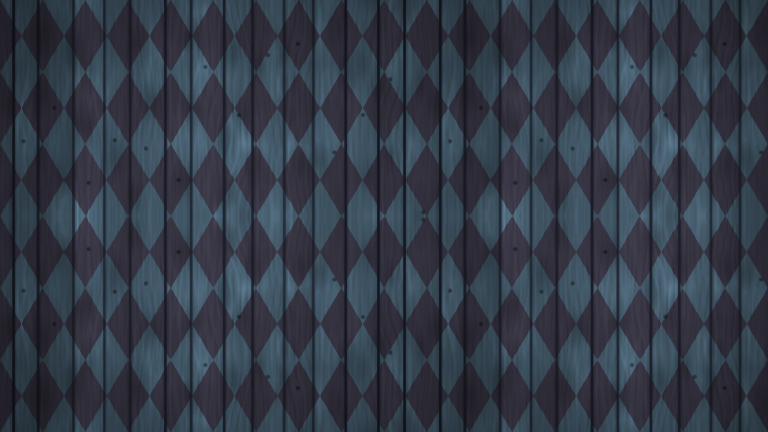
Write a WebGL 1 fragment shader that draws this pattern.

```glsl
precision highp float;
// Harlequin diamonds painted on worn vertical planks, in dim light.
// Diamonds come from a folded lattice; planks from jittered seams with
// sine grain and cellular wear, repeating sideways and mirrored vertically.

#define DIAMONDS vec2(18.0, 6.0)
#define PLANKS 25.2
#define TILE_PLANKS 14.0
#define SEAM_PHASE 0.35
#define SEAM_JITTER 0.2
#define SEAM_WIDTH 0.035
#define PLANK_ASPECT 14.17
#define BLUE vec3(0.255, 0.338, 0.398)
#define PLUM vec3(0.217, 0.208, 0.262)
#define SEAM_COLOR vec3(0.085, 0.095, 0.14)
#define GRAIN 0.085
#define WEAR 0.28

uniform vec2 u_resolution;

float hash(vec2 p) {
  return fract(sin(dot(p, vec2(127.1, 311.7))) * 4375.85);
}

// Distance to the nearest scattered point
float cellular(vec2 p) {
  vec2 cell = floor(p);
  float nearest = 4.0;
  for (int j = -1; j <= 1; j++) {
    for (int i = -1; i <= 1; i++) {
      vec2 c = cell + vec2(float(i), float(j));
      vec2 point = c + vec2(hash(c), hash(c + 37.0));
      nearest = min(nearest, length(point - p));
    }
  }
  return nearest;
}

// Offset of a seam from its even position
float seamOffset(float k) {
  return SEAM_JITTER * (hash(vec2(mod(k, TILE_PLANKS), 5.0)) - 0.5);
}

// Wavy long grain plus short streaks, roughly -1 to 1
float woodGrain(vec2 p, float seed) {
  float wave = 0.16 * sin(p.y * 0.7 + seed * 2.1)
             + 0.07 * sin(p.y * 1.9 + p.x * 3.0 + seed * 5.3);
  float figure = hash(vec2(seed, 9.0));
  float x = p.x + wave * (0.3 + figure);
  float lines = 0.45 * sin(x * 27.0 + seed) + 0.35 * sin(x * 45.0 + 2.0 * sin(p.y + seed));
  float streaks = cellular(vec2(p.x * 9.0, p.y * 0.9) + seed * 17.0) - 0.45;
  return lines * (0.35 + 0.65 * figure) + 1.5 * streaks;
}

// Two soft pools of light, darker toward the borders
float lighting(vec2 uv) {
  float pools = 1.0 - 0.11 * cos(6.2832 * uv.x * PLANKS / TILE_PLANKS);
  float side = smoothstep(-0.03, 0.13, min(uv.x, 1.0 - uv.x));
  float rise = 2.0 * uv.y - 1.0;
  return pools * mix(0.78, 1.0, side) * (1.04 - 0.24 * rise * rise);
}

void main() {
  vec2 uv = gl_FragCoord.xy / u_resolution;

  // Nearest seam, and the plank beside it
  float across = uv.x * PLANKS - SEAM_PHASE;
  float k = floor(across + 0.5);
  float toSeam = across - k - seamOffset(k);
  float plank = k - 1.0 + step(0.0, toSeam);
  float seed = mod(plank, TILE_PLANKS);
  vec2 wood = vec2(across - plank, abs(uv.y - 0.5) * PLANK_ASPECT);
  float grain = woodGrain(wood, seed);

  // Diamond lattice with a slightly ragged paint edge
  vec2 fold = abs(fract(uv * DIAMONDS + vec2(0.5, 0.0)) - 0.5);
  float edge = fold.x + fold.y - 0.5 + 0.008 * grain;
  float soft = length(DIAMONDS / u_resolution) * 0.7;
  float blue = smoothstep(-soft, soft, edge);
  vec3 color = mix(PLUM, BLUE, blue);

  // Plank tone, grain and rubbed patches
  float tone = 0.91 + 0.17 * hash(vec2(seed, 2.0));
  vec2 tile = vec2(seed + wood.x, wood.y);
  float patches = smoothstep(0.65, 0.0, cellular(tile * vec2(0.5, 0.36) + 3.0));
  float scuffs = smoothstep(0.25, 0.75, cellular(tile * vec2(5.0, 1.3) + 11.0));
  float worn = patches * (0.55 + 0.45 * scuffs);
  color *= tone * (1.0 + GRAIN * grain);
  color *= 0.95 + WEAR * worn * mix(0.45, 1.0, blue);

  // Dark stains and one nail per plank
  float stain = smoothstep(0.4, 0.0, cellular(tile * vec2(0.8, 0.42) + 29.0));
  color *= 1.0 - 0.16 * stain;
  vec2 nail = vec2(0.35 + 0.3 * hash(vec2(seed, 4.0)),
                   0.5 * PLANK_ASPECT * hash(vec2(seed, 6.0)));
  float nailMask = 1.0 - smoothstep(0.03, 0.1, length(wood - nail));
  color *= 1.0 - 0.4 * nailMask;

  // Seams: dark gap, shaded bevel and a faint lit edge
  float gap = abs(toSeam);
  float pixel = PLANKS / u_resolution.x;
  float line = 1.0 - smoothstep(SEAM_WIDTH - 0.5 * pixel, SEAM_WIDTH + pixel, gap);
  float depth = 0.6 + 0.4 * hash(vec2(mod(k, TILE_PLANKS), 8.0));
  color *= 1.0 - 0.22 * exp(-gap * 11.0);
  color *= 1.0 + 0.09 * exp(-pow((toSeam - 0.14) * 22.0, 2.0));
  color = mix(color, SEAM_COLOR, line * depth);

  gl_FragColor = vec4(color * lighting(uv), 1.0);
}
```
